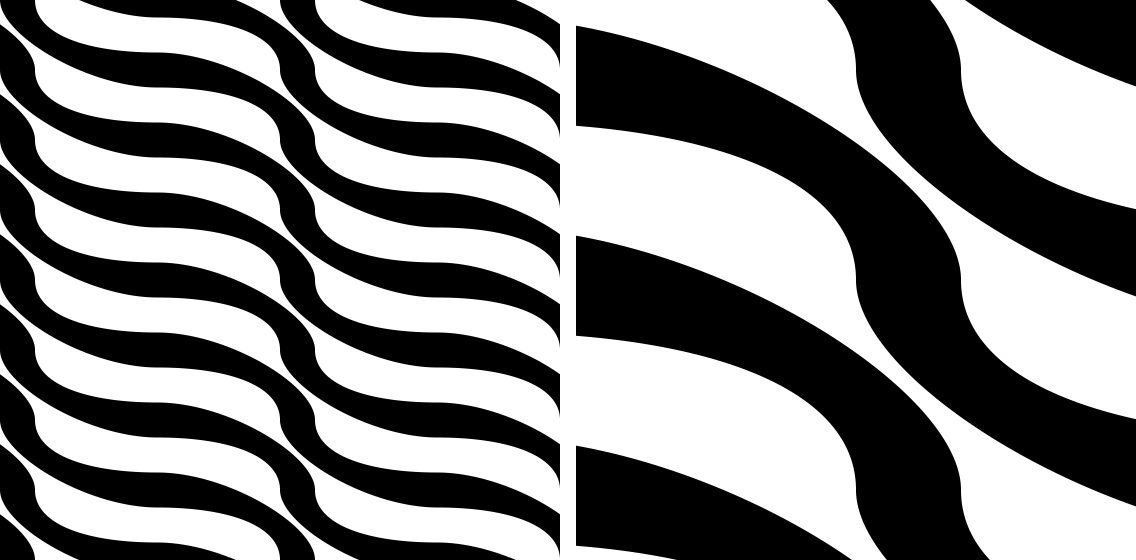
Left: the whole. Right: its middle third, enlarged.
Write a Shadertoy shader that draws this pattern.

```glsl
const vec2 REPEATS = vec2(2.0, 8.0);      // columns and rows per canvas
const vec3 INK = vec3(0.0);
const vec3 PAPER = vec3(1.0);

// Wave geometry, in units of one column by one row
const float START_X = 0.125;              // where the upper edge runs vertical
const vec2 SHELF = vec2(0.5625, 0.75);    // where the upper edge runs level
const float DROP = 2.0;                   // rows descended per column
const vec2 HANDLE = vec2(0.25, 0.5);      // Bezier handle lengths

const int COLUMN_SAMPLES = 8;
const int SOLVE_STEPS = 15;

// Unit Bezier arc, level at (0,0) and vertical at (1,1): height at x
float arcHeight(float x, vec2 handle) {
    float lo = 0.0, hi = 1.0;
    for (int i = 0; i < SOLVE_STEPS; i++) {
        float t = 0.5 * (lo + hi), s = 1.0 - t;
        float curveX = 3.0 * t * s * (s * handle.x + t) + t * t * t;
        if (curveX < x) lo = t; else hi = t;
    }
    float t = 0.5 * (lo + hi);
    return t * t * (3.0 * (1.0 - t) * (1.0 - handle.y) + t);
}

// Depth of a band's upper edge, continued over all columns
float upperEdge(float x) {
    float column = floor(x - START_X);
    x -= column;
    vec2 end = x < SHELF.x ? vec2(START_X, 0.0) : vec2(1.0 + START_X, DROP);
    vec2 span = end - SHELF;
    float height = arcHeight((x - SHELF.x) / span.x, HANDLE / abs(span));
    return DROP * column + SHELF.y + span.y * height;
}

// The lower edge is the upper edge turned by half a revolution
float lowerEdge(float x) {
    return DROP - upperEdge(1.0 + START_X - x);
}

// Integral of a unit-period pulse of the given width
float pulseIntegral(float s, float width) {
    return floor(s) * width + min(fract(s), width);
}

void mainImage(out vec4 fragColor, in vec2 fragCoord) {
    vec2 pixel = REPEATS / iResolution.xy;
    vec2 p = fragCoord * pixel;
    float depth = REPEATS.y - p.y;

    // Exact vertical coverage, averaged over thin columns of the pixel
    float ink = 0.0;
    for (int i = 0; i < COLUMN_SAMPLES; i++) {
        float offset = (float(i) + 0.5) / float(COLUMN_SAMPLES) - 0.5;
        float x = p.x + offset * pixel.x;
        float top = upperEdge(x);
        float width = lowerEdge(x) - top;
        float s = depth - top;
        float halfPixel = 0.5 * pixel.y;
        ink += (pulseIntegral(s + halfPixel, width)
              - pulseIntegral(s - halfPixel, width)) / pixel.y;
    }
    ink = clamp(ink / float(COLUMN_SAMPLES), 0.0, 1.0);

    fragColor = vec4(mix(PAPER, INK, ink), 1.0);
}
```
